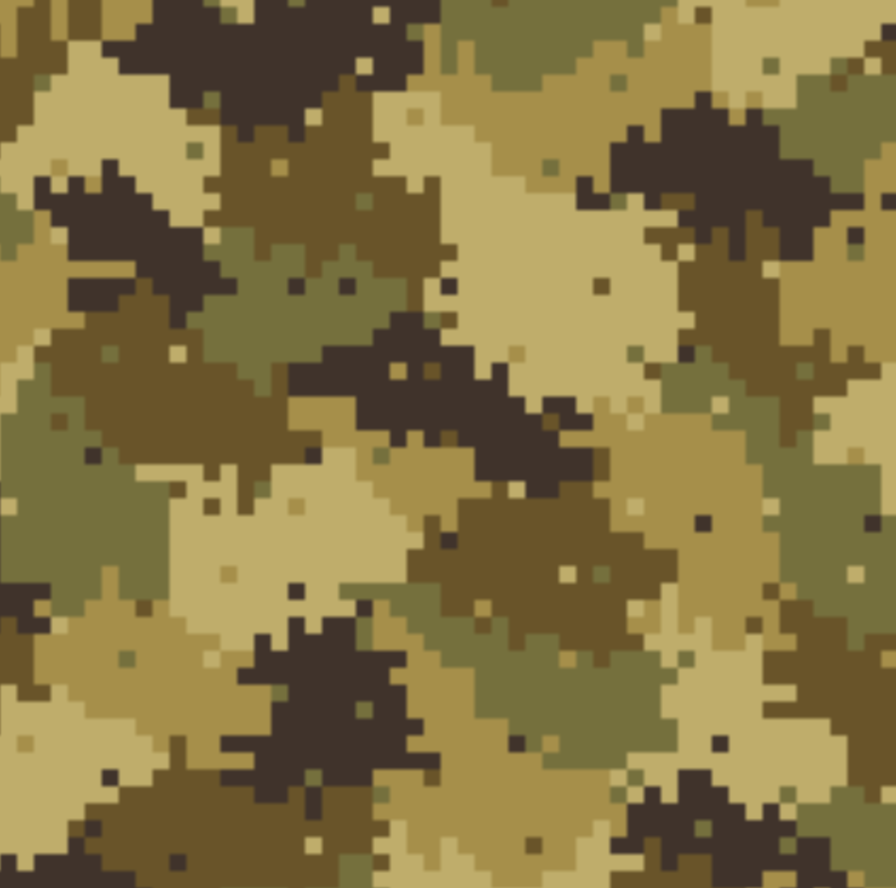
Reproduce this pattern procedurally as a WebGL 2 fragment shader.

```glsl
#version 300 es
precision highp float;
// Digital camouflage: stretched, tilted cellular noise sampled on a square grid.
// Layered sines bend the patches, random row and column shifts make toothed
// borders, and single contrasting squares are scattered on top.

#define SQUARES 52.4               // squares per canvas height
#define PATCH vec2(12.0, 7.8)      // mean patch spacing, in squares
#define SCATTER 0.95               // randomness of patch centres
#define STRETCH 1.8                // patch length over width
#define TILT -0.3                  // mean patch direction, in radians
#define TILT_SPREAD 1.3            // variation of that direction
#define BEND 1.3                   // depth of the slow waves, in squares
#define TEETH 2.4                  // depth of border teeth, in squares
#define TEETH_RUN 8.0              // length over which a shift persists
#define SPECK_GAP 5.0              // squares between specks
#define SPECK_SHARE 0.9            // chance of a speck in each gap block
#define SOFTNESS 0.0033            // edge blur, in canvas heights

uniform vec2 u_resolution;
out vec4 fragColor;

const vec3 PALETTE[5] = vec3[5](
  vec3(0.75, 0.68, 0.42),          // tan
  vec3(0.41, 0.33, 0.16),          // brown
  vec3(0.65, 0.56, 0.29),          // khaki
  vec3(0.25, 0.20, 0.17),          // dark
  vec3(0.46, 0.44, 0.24));         // green

// Larger weights make a colour cover less area.
const float WEIGHT[5] = float[5](0.90, 0.98, 1.06, 1.19, 0.98);

float hash(vec2 p) {
  vec3 q = fract(p.xyx * vec3(0.1031, 0.1030, 0.0973));
  q += dot(q, q.yzx + 33.33);
  return fract((q.x + q.y) * q.z);
}

vec2 hash2(vec2 p) {
  return vec2(hash(p + 17.3), hash(p + 71.9));
}

// Shift whole runs of rows and columns, and bend borders with layered sines.
vec2 toothed(vec2 square) {
  vec2 run = floor(square / TEETH_RUN);
  vec2 shift = vec2(hash(vec2(run.x + 90.0, square.y + 5.0)),
                    hash(vec2(square.x + 5.0, run.y + 140.0))) - 0.5;
  vec2 wave = sin(square.yx * vec2(0.43, 0.37) + vec2(1.0, 2.6));
  wave += 0.5 * sin(square.yx * 0.81 + square * 0.29 + vec2(4.1, 0.7));
  return square + TEETH * shift + BEND * wave;
}

// Colour index of the nearest patch centre.
int patchIndex(vec2 square) {
  vec2 p = toothed(square);
  vec2 home = floor(p / PATCH);
  float nearest = 1e6;
  int index = 0;
  for (int y = -2; y <= 2; y++) {
    for (int x = -2; x <= 2; x++) {
      vec2 site = home + vec2(x, y);
      vec2 centre = site + 0.5 + SCATTER * (hash2(site + 40.0) - 0.5);
      vec2 d = p - centre * PATCH;
      float angle = TILT + TILT_SPREAD * (hash(site + 203.0) - 0.5);
      vec2 along = vec2(cos(angle), sin(angle));
      vec2 across = vec2(-along.y, along.x);
      int kind = int(mod(site.x + 2.0 * site.y, 5.0));
      float reach = WEIGHT[kind] * length(vec2(dot(d, along) / STRETCH, dot(d, across)));
      if (reach < nearest) {
        nearest = reach;
        index = kind;
      }
    }
  }
  return index;
}

vec3 squareColor(vec2 square) {
  int index = patchIndex(square);
  // One speck per block, always of another colour than its patch.
  vec2 block = floor(square / SPECK_GAP);
  vec2 spot = floor(hash2(block + 310.0) * (SPECK_GAP - 1.0));
  bool onSpot = all(lessThan(abs(square - block * SPECK_GAP - spot), vec2(0.5)));
  if (onSpot && hash(block + 57.0) < SPECK_SHARE) {
    index = (index + 1 + int(4.0 * hash(block + 411.0))) % 5;
  }
  return PALETTE[index];
}

void main() {
  vec2 p = gl_FragCoord.xy / u_resolution.y * SQUARES - 0.5;
  vec2 square = floor(p);
  float blur = SQUARES * max(SOFTNESS, 0.7 / u_resolution.y);
  blur = min(blur, 0.5);

  // Blend the four closest squares across their shared edges.
  vec2 blend = smoothstep(0.5 - blur, 0.5 + blur, p - square);
  vec3 lower = mix(squareColor(square), squareColor(square + vec2(1, 0)), blend.x);
  vec3 upper = mix(squareColor(square + vec2(0, 1)), squareColor(square + 1.0), blend.x);
  fragColor = vec4(mix(lower, upper, blend.y), 1.0);
}
```
